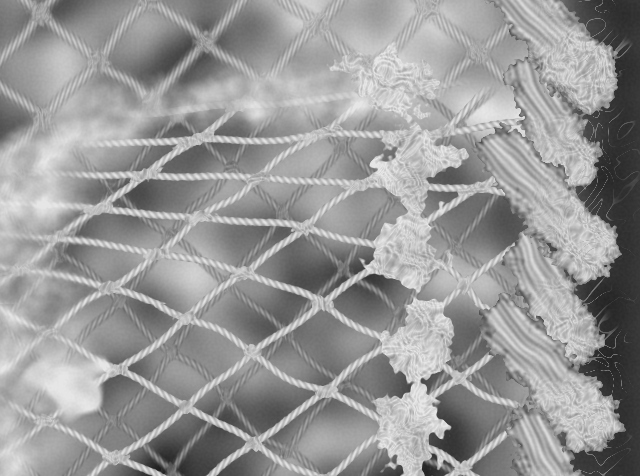
Give the GLSL for this texture, as a Shadertoy shader.

```glsl
vec2 gradientAt(vec2 cell) {
    vec3 h = fract(cell.xyx * vec3(0.1031, 0.1030, 0.0973));
    h += dot(h, h.yzx + 33.33);
    float angle = 6.2832 * fract((h.x + h.y) * h.z);
    return vec2(cos(angle), sin(angle));
}

float noise(vec2 p) {
    vec2 i = floor(p), f = p - i;
    vec2 u = f * f * f * (f * (f * 6.0 - 15.0) + 10.0), e = vec2(1, 0);
    float low = mix(dot(gradientAt(i), f), dot(gradientAt(i + e), f - e), u.x);
    float high = mix(dot(gradientAt(i + e.yx), f - e.yx), dot(gradientAt(i + 1.0), f - 1.0), u.x);
    return mix(low, high, u.y);
}

float fbm(vec2 p) {
    float sum = 0.0, gain = 0.6;
    for (int k = 0; k < 5; k++) {
        sum += gain * noise(p);
        p = mat2(1.6, 1.2, -1.2, 1.6) * p + 7.3;
        gain *= 0.55;
    }
    return sum;
}

// Tangled curls: bright along the zero lines of warped noise
float fibres(vec2 p) {
    vec2 warp = vec2(noise(p * 22.0), noise(p * 22.0 + 40.0));
    float curl = abs(noise(p * 55.0 + 2.5 * warp));
    float fine = abs(noise(p * vec2(120, 85) + 3.0 * warp.yx));
    return 1.0 - 1.3 * curl - 0.8 * fine;
}

// Knotted diamond mesh: x is coverage, y is brightness
vec2 net(vec2 q, float bend, float width, float blur) {
    float up = max(q.y, 0.0);
    vec2 g = vec2(q.y + (0.54 - 1.8 * bend * up) * q.x, 0.75 * q.x - q.y) / 0.185;
    g.x += 9.0 * bend * up * up;
    g += 0.14 * vec2(noise(q * 7.0), noise(q * 7.0 + 19.0));
    vec2 slope = iResolution.y * vec2(length(vec2(dFdx(g.x), dFdy(g.x))),
                                      length(vec2(dFdx(g.y), dFdy(g.y))));
    vec2 d = (g - round(g)) / slope;
    float across = abs(d.x) < abs(d.y) ? d.x : d.y;
    float knot = length(d) - 2.1 * width + 0.012 * noise(q * 75.0);
    float cord = abs(across) - width + 0.002 * noise(q * 130.0);
    float twist = sin(400.0 * q.x + 330.0 * across);
    float shade = 0.76 + 0.08 * twist - 0.17 * min(across * across / (width * width), 1.0);
    shade = mix(shade, 0.53 + 0.25 * fibres(q), smoothstep(0.004, -0.004, knot));
    return vec2(smoothstep(blur, -blur, min(cord, knot)), shade);
}

// Fat rope strand from a to b: x is coverage, y is brightness
vec2 strand(vec2 p, vec2 a, vec2 b, float radius, float edge) {
    vec2 axis = b - a, q = p - a;
    float h = clamp(dot(q, axis) / dot(axis, axis), 0.0, 1.0);
    float across = (q.x * axis.y - q.y * axis.x) / length(axis) / radius;
    float d = length(q - axis * h) - radius * (0.85 + 0.3 * h);
    d += 0.03 * noise(p * 24.0) + 0.016 * noise(p * 85.0);
    float ply = sin(9.0 * across + 7.0 * h + 4.0 * noise(p * 9.0));
    float yarn = sin(27.0 * across + 9.0 * h + 5.0 * noise(p * 14.0));
    float twisted = 0.65 + 0.08 * ply + 0.07 * yarn;
    float frayed = 0.52 + 0.3 * fibres(p);
    float shade = mix(twisted, frayed, smoothstep(0.3, 0.85, h + 0.5 * noise(p * 11.0)));
    shade -= 0.28 * smoothstep(-0.022, 0.004, d);
    return vec2(smoothstep(edge, -edge, d), shade);
}

void mainImage(out vec4 fragColor, in vec2 fragCoord) {
    vec2 p = fragCoord / iResolution.y;
    float edge = max(0.0015, 0.8 / iResolution.y);
    float soft = fbm(p * 4.0);

    // Out-of-focus ground, dark beyond the rope
    float tone = 0.46 + 0.5 * noise(p * vec2(4, 6)) + 0.16 * noise(p * 11.0);
    tone += 0.24 * exp(-18.0 * dot(p - vec2(0.87, 0.92), p - vec2(0.87, 0.92)));
    tone -= 0.14 * smoothstep(0.3, 0.0, p.y);
    tone = mix(tone, 0.16 + 0.12 * noise(p * 9.0), smoothstep(1.1, 1.27, p.x));

    // Three depths of mesh
    float ridge = 0.63 + 0.5 * p.x - 0.33 * p.x * p.x;
    float above = smoothstep(-0.03, 0.04, p.y - ridge);
    float inside = smoothstep(1.12, 1.07, p.x);
    vec2 back = net((p - vec2(0.6, 0.3)) * vec2(1.2, 0.75), 0.0, 0.007, 0.006);
    tone = mix(tone, back.y - 0.22, back.x * inside * (1.0 - above) * 0.8);
    vec2 far = net((p - vec2(0.09, 0.75)) * vec2(1.25, 0.85), 0.0, 0.011, 0.01);
    tone = mix(tone, far.y - 0.08, far.x * inside * above * 0.85);
    float blur = edge + 0.009 * smoothstep(0.28, 0.0, p.x);
    vec2 front = net(p - vec2(0.678, 0.362), 1.0, 0.0075, blur);
    tone = mix(tone, front.y, front.x * inside * (1.0 - above));

    // Pale blurred fluff on the left and along the ridge
    float haze = smoothstep(0.22, 0.02, p.x + 0.3 * soft) * smoothstep(0.72, 0.55, p.y);
    float band = smoothstep(0.085, 0.015, abs(p.y - ridge) + 0.12 * soft) * smoothstep(0.92, 0.8, p.x);
    float wisps = 0.74 + 0.28 * noise(p * 15.0) + 0.12 * noise(p * 38.0);
    tone = mix(tone, wisps, 0.8 * max(haze, band));
    float clump = length((p - vec2(0.14, 0.19)) * vec2(0.8, 1)) + 0.05 * noise(p * 16.0);
    tone = mix(tone, 0.82 + 0.15 * noise(p * 20.0), smoothstep(0.075, 0.045, clump));

    // Frayed column of tufts
    float lean = 0.87 + 0.05 * noise(vec2(p.y * 5.0, 3.0)) - 0.3 * max(p.y - 0.68, 0.0);
    float girth = 0.055 + 0.022 * cos(33.0 * (p.y - 0.47));
    float tuft = abs(p.x - lean) - girth + 0.07 * noise(p * 17.0) + 0.035 * noise(p * 60.0);
    tuft = max(tuft, p.y - 0.88 + 0.08 * noise(p * 20.0));
    float tuftShade = 0.58 + 0.27 * fibres(p) + 0.15 * noise(p * 12.0);
    tone = mix(tone, tuftShade, smoothstep(edge * 2.0, -edge * 4.0, tuft));

    // Thick rope: frayed lobes below, twisted turns over them
    for (int k = 0; k < 3; k++) {
        vec2 top = vec2(1.12, 0.83 - 0.37 * float(k));
        vec2 lobe = strand(p, top, top + vec2(0.07, -0.17), 0.06, edge);
        tone = mix(tone, lobe.y, lobe.x);
    }
    for (int k = 0; k < 3; k++) {
        vec2 top = vec2(1.06, 1.04 - 0.36 * float(k));
        vec2 turn = strand(p, top, top + vec2(0.17, -0.2), 0.062, edge);
        tone = mix(tone, turn.y, turn.x);
    }

    // Loose hairs at the rope's outer side
    float hair = abs(noise(p * 26.0 + 2.0 * noise(p * 12.0)));
    float fringe = smoothstep(1.2, 1.23, p.x) * smoothstep(1.32, 1.27, p.x + 0.1 * noise(p * 13.0));
    tone = mix(tone, 0.6, 0.6 * fringe * smoothstep(0.04, 0.01, hair));

    tone += 0.05 + 0.025 * noise(p * 160.0);
    fragColor = vec4(vec3(clamp(tone, 0.08, 0.9)), 1.0);
}
```
